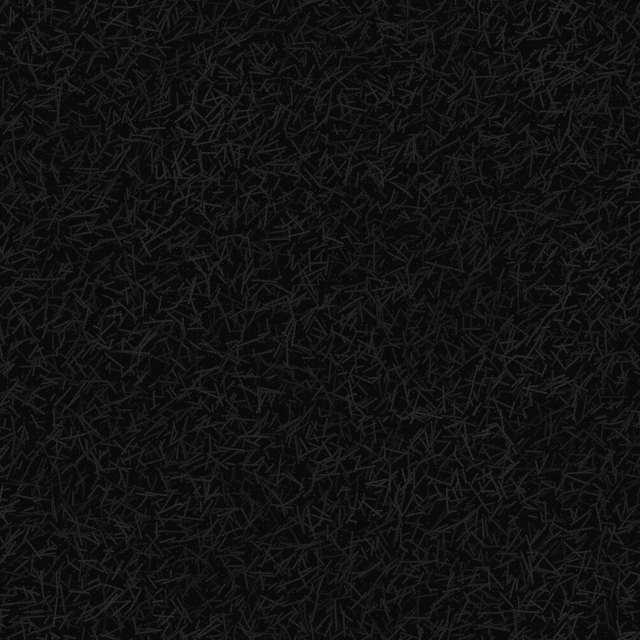
Write a WebGL 1 fragment shader that draws this texture.

```glsl
precision highp float;
uniform vec2 u_resolution;

vec3 hash3(vec2 cell) {
  vec3 p = fract(cell.xyx * vec3(0.1031, 0.1030, 0.0973));
  p += dot(p, p.yxz + 33.33);
  return fract((p.xxy + p.yzz) * p.zyx);
}

// Layered sines for broad, soft clumps, about -1 to 1
float clumps(vec2 p) {
  float sum = sin(p.x * 9.0 + 2.0 * sin(p.y * 7.0));
  sum += sin(p.y * 13.0 - p.x * 5.0 + 1.5 * sin(p.x * 11.0));
  sum += sin(p.x * 21.0 + p.y * 17.0 + 2.0 * sin(p.y * 19.0));
  return sum / 3.0;
}

// One scattered layer: the brightest fibre over this point
float fibreLayer(vec2 uv, float seed, float pixel) {
  float density = 40.0;
  vec2 p = uv * density + seed * vec2(0.37, 0.61);
  vec2 home = floor(p);
  float brightest = 0.0;
  for (int y = -1; y <= 1; y++) {
    for (int x = -1; x <= 1; x++) {
      vec2 cell = home + vec2(float(x), float(y));
      vec3 place = hash3(cell + seed * 57.0);
      vec3 look = hash3(cell + seed * 91.0 + 211.0);

      // Directions lean towards the rising diagonal
      float lean = place.z * 2.0 - 1.0;
      float angle = 0.8 + 1.57 * lean * mix(1.0, abs(lean), 0.45);
      vec2 along = vec2(cos(angle), sin(angle));
      vec2 offset = p - cell - place.xy;
      float t = dot(offset, along);
      float halfLength = mix(0.2, 0.9, look.x * look.x * 0.6 + look.x * 0.4);
      float bend = (look.z - 0.5) * 0.12 * (t * t - 0.3);
      float side = dot(offset, vec2(-along.y, along.x)) + bend;
      float end = max(abs(t) - halfLength, 0.0);
      float distanceOut = length(vec2(side, end)) / density;

      float cover = 1.0 - smoothstep(0.0013 - 0.7 * pixel, 0.0013 + 0.8 * pixel, distanceOut);
      float wear = 0.88 + 0.12 * sin(t * 24.0 + look.z * 40.0);
      brightest = max(brightest, cover * wear * mix(0.3, 1.0, look.y));
    }
  }
  return brightest;
}

// Tiny bright dust, kept clear of its cell borders
float specks(vec2 uv, float pixel) {
  vec2 p = uv * 125.0;
  vec3 dust = hash3(floor(p) + 431.0);
  vec3 look = hash3(floor(p) + 877.0);
  float d = length(fract(p) - 0.25 - 0.5 * dust.xy) / 125.0;
  float dot = 1.0 - smoothstep(0.0009 - 0.5 * pixel, 0.0009 + 0.7 * pixel, d);
  return dot * step(0.66, dust.z) * mix(0.45, 1.0, look.x);
}

void main() {
  float size = min(u_resolution.x, u_resolution.y);
  vec2 uv = gl_FragCoord.xy / size;
  float pixel = 1.0 / size;

  float fibres = 0.0;
  for (int i = 0; i < 4; i++) {
    fibres = max(fibres, fibreLayer(uv, float(i) + 1.0, pixel));
  }

  // Dark felt with a fine grain
  float grain = hash3(floor(uv * 400.0)).x - 0.5;
  float felt = 0.039 + 0.014 * grain;
  float light = 1.0 + 0.13 * clumps(uv);
  float tone = mix(felt, 0.18 * light, fibres * 0.95);
  tone = max(tone, 0.2 * specks(uv, pixel));
  gl_FragColor = vec4(vec3(tone), 1.0);
}
```
